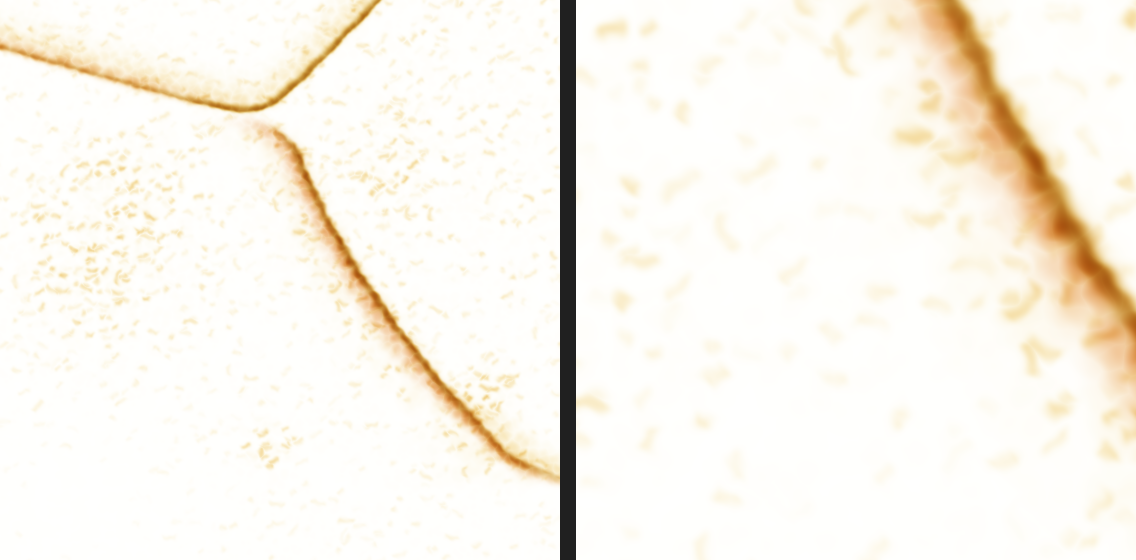
Left: the whole. Right: its middle third, enlarged.
Write a WebGL 2 fragment shader that draws this texture.

```glsl
#version 300 es
precision highp float;
uniform vec2 u_resolution;
out vec4 fragColor;

#define FLECK_CELLS 36.0
#define FLECK_WIDTH 0.0044
#define FLECK_INK 0.62
#define GRAIN_CELLS 60.0
#define ROUGHNESS 0.0015
#define CORE_INK 1.25
#define HAZE_INK 0.40
#define PAPER vec3(1.0, 1.0, 0.995)
#define OCHRE_ABSORB vec3(0.09, 0.31, 0.95)
#define ROSE_ABSORB vec3(0.08, 0.38, 0.72)
#define UMBER_ABSORB vec3(0.22, 0.46, 1.20)

vec2 hash2(vec2 p) {
    vec3 q = fract(p.xyx * vec3(0.1031, 0.1030, 0.0973));
    q += dot(q, q.yzx + 33.33);
    return fract((q.xx + q.yz) * q.zy);
}

float blob(vec2 p, vec2 centre, float radius) {
    vec2 d = (p - centre) / radius;
    return exp(-dot(d, d));
}

// Layered sines that roughen every outline
vec2 wobble(vec2 p) {
    vec2 w = sin(p.yx * vec2(91.0, 83.0) + p * 37.0);
    w += 0.7 * sin(p.yx * vec2(233.0, 211.0) - p * 127.0 + w);
    return w + 0.35 * sin(p.yx * 407.0 + p * 310.0 + w.yx);
}

// Signed distance to the upper vein: positive above it
float upperVein(vec2 p) {
    float left = 0.915 - 0.29 * p.x;
    float right = 0.279 + 1.06 * p.x;
    float bend = length(vec2(left - right, 0.06));
    float slope = mix(-0.29, 1.06, 0.5 + 0.5 * (right - left) / bend);
    return (p.y - 0.5 * (left + right + bend)) / length(vec2(1.0, slope));
}

// Signed distance to the lower vein: positive to its right
float lowerVein(vec2 p) {
    float d = p.y - 0.66;
    float top = max(p.y - 0.72, 0.0);
    float foot = max(0.20 - p.y, 0.0);
    float x = 0.56 - 0.47 * d + 0.56 * d * d - 10.0 * top * top + 16.0 * foot * foot;
    float slope = -0.47 + 1.12 * d - 20.0 * top - 32.0 * foot;
    return (p.x - x) / length(vec2(1.0, slope));
}

// Falls off at a different rate on each side
float haze(float side, float negativeWidth, float positiveWidth) {
    float t = side / (side < 0.0 ? negativeWidth : positiveWidth);
    return exp(-t * t);
}

float lowerExtent(float y) {
    return smoothstep(0.115, 0.18, y) * smoothstep(0.80, 0.75, y);
}

// Where flecks gather
float fleckDensity(vec2 p) {
    float d = 0.17 + 0.10 * smoothstep(0.5, 0.75, p.x) * smoothstep(0.3, 0.5, p.y);
    d += 0.50 * blob(p, vec2(0.17, 0.54), 0.16);
    d += 0.30 * blob(p, vec2(0.25, 0.69), 0.09);
    d += 0.30 * blob(p, vec2(0.69, 0.71), 0.10);
    d += 0.80 * blob(p, vec2(0.48, 0.20), 0.040);
    d += 1.30 * blob(p, vec2(0.87, 0.305), 0.035);
    d += 0.42 * haze(lowerVein(p), 0.075, 0.02) * lowerExtent(p.y);
    d += 0.25 * haze(upperVein(p), 0.015, 0.06);
    return d - 0.12 * blob(p, vec2(0.15, 0.1), 0.22);
}

// Soft bent strokes scattered on a jittered grid
float flecks(vec2 p, float cells, float seed) {
    vec2 home = floor(p * cells);
    float ink = 0.0;
    for (int j = -1; j <= 1; j++)
    for (int i = -1; i <= 1; i++) {
        vec2 cell = home + vec2(i, j);
        vec2 centre = (cell + hash2(cell + seed)) / cells;
        vec2 shape = hash2(cell + seed + 51.7);
        vec2 chance = hash2(cell + seed + 97.3);
        float angle = 0.2 + 1.5 * (shape.x - 0.5) + 1.1 * step(0.88, chance.y);
        vec2 q = p - centre;
        q = mat2(cos(angle), -sin(angle), sin(angle), cos(angle)) * q;
        q.y += 40.0 * (chance.y - 0.5) * q.x * q.x;
        float reach = mix(0.001, 0.010, shape.y * shape.y);
        float d = length(vec2(max(abs(q.x) - reach, 0.0), q.y)) / FLECK_WIDTH;
        float amount = clamp(1.4 * fleckDensity(centre) - chance.x, 0.0, 0.9);
        ink = max(ink, amount * exp(-d * d));
    }
    return ink;
}

// Cellular grain: 1 at cell centres, 0 between them
float grain(vec2 p) {
    vec2 home = floor(p), f = p - home;
    float nearest = 1.0;
    for (int j = -1; j <= 1; j++)
    for (int i = -1; i <= 1; i++) {
        vec2 o = vec2(i, j);
        nearest = min(nearest, length(o + hash2(home + o) - f));
    }
    return 1.0 - smoothstep(0.0, 1.0, nearest);
}

void main() {
    vec2 p = gl_FragCoord.xy / u_resolution;
    vec2 rough = ROUGHNESS * wobble(p);
    vec2 q = p + rough;
    float fine = grain(q * GRAIN_CELLS);
    float broad = grain(q * GRAIN_CELLS * 0.4 + 7.0);
    float a = upperVein(p + 0.4 * rough), b = lowerVein(p + 0.7 * rough);
    float extent = lowerExtent(p.y);
    float foot = smoothstep(0.34, 0.20, p.y);

    // Thin cores, heaviest near the fork and along the middle
    float weight = 0.38 + 0.62 * smoothstep(0.25, 0.44, p.x);
    float core = weight * haze(a, 0.0035, 0.0035 + 0.0035 * weight);
    float spine = haze(b, 0.0075, 0.0050) * extent;
    spine *= (1.0 - 0.45 * foot) * smoothstep(0.79, 0.72, p.y);
    core = max(core, spine) * (0.65 + 0.35 * fine + 0.35 * broad);

    // Mottled haze on the soft side of each vein
    float mottled = 0.45 + 0.5 * fine + 0.6 * broad * fine;
    float warm = 0.55 * haze(a, 0.007, 0.040) * mottled;
    warm += 0.7 * haze(b, 0.012, 0.040) * foot * extent * mottled;
    warm += 0.22 * haze(b, 0.060, 0.015) * extent * broad;
    float rose = haze(b + 0.006, mix(0.021, 0.010, foot), 0.009) * extent * mottled;
    rose += 0.6 * haze(a, 0.006, 0.016) * smoothstep(0.5, 0.2, p.x) * mottled;

    // Flecks over a faint stain that follows their density
    float specks = flecks(q, FLECK_CELLS, 3.0);
    specks = max(specks, 0.7 * flecks(q, FLECK_CELLS * 1.3, 29.0));
    specks *= 0.75 + 0.45 * fine;
    specks += 0.10 * fine * broad * clamp(fleckDensity(p), 0.0, 0.6);

    vec3 absorb = OCHRE_ABSORB * (FLECK_INK * specks + HAZE_INK * warm);
    absorb += ROSE_ABSORB * 1.7 * HAZE_INK * rose + UMBER_ABSORB * CORE_INK * core;
    fragColor = vec4(PAPER * exp(-absorb), 1.0);
}
```
